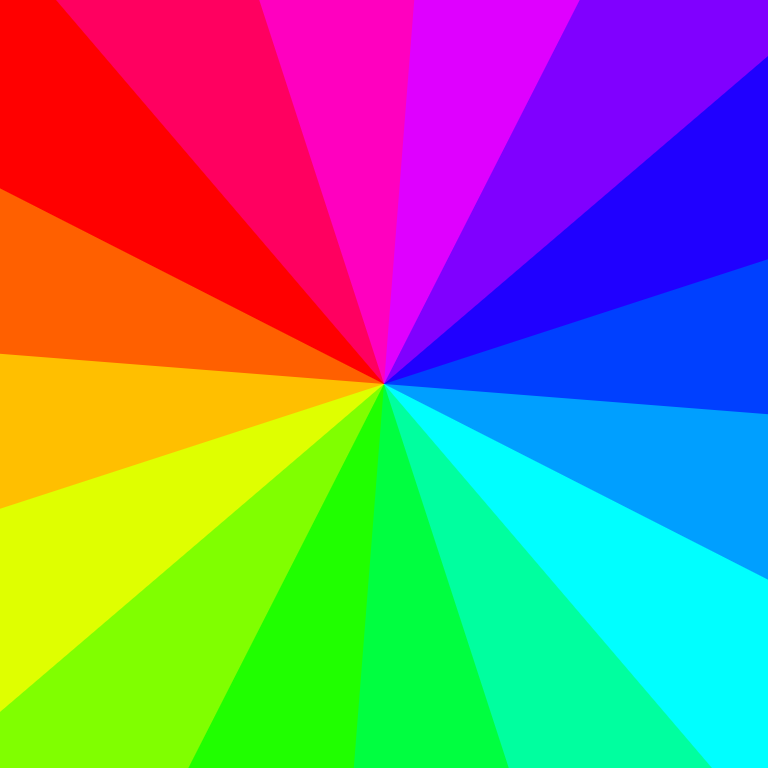
A three.js fragment shader for this background:

```glsl
varying vec2 vUv;

const float TAU = 6.2831853;
const float WEDGE_COUNT = 16.0;
const float RED_START = 0.3625; // turns counterclockwise from the right
const vec2 CENTER = vec2(0.5);
const float EDGE_WIDTH = 1.0;   // blend width in screen samples

// Fully saturated colour for a hue measured in turns
vec3 hueColor(float hue) {
  vec3 ramp = abs(fract(hue + vec3(0.0, 2.0, 1.0) / 3.0) * 6.0 - 3.0);
  return clamp(ramp - 1.0, 0.0, 1.0);
}

vec3 wedgeColor(float index) {
  return hueColor(mod(index, WEDGE_COUNT) / WEDGE_COUNT);
}

void main() {
  vec2 ray = vUv - CENTER;
  float radius = length(ray);
  float angle = radius > 0.0 ? atan(ray.y, ray.x) : 0.0;

  // Position around the wheel, counted in wedges
  float wedge = fract(angle / TAU - RED_START) * WEDGE_COUNT;
  float nearestEdge = floor(wedge + 0.5);

  // Signed distance to the nearest dividing ray
  float edgeAngle = (wedge - nearestEdge) * TAU / WEDGE_COUNT;
  float edgeDistance = radius * sin(edgeAngle);
  float blendWidth = EDGE_WIDTH * max(fwidth(vUv.x), 0.00001);
  float blend = clamp(edgeDistance / blendWidth + 0.5, 0.0, 1.0);

  vec3 before = wedgeColor(nearestEdge - 1.0);
  vec3 after = wedgeColor(nearestEdge);
  gl_FragColor = vec4(mix(before, after, blend), 1.0);
}
```
